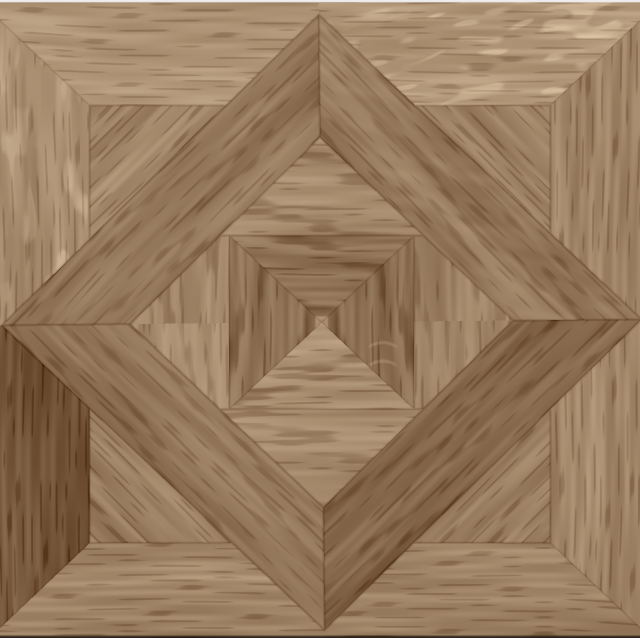
Give the GLSL for this texture, as a WebGL 1 fragment shader.

```glsl
precision highp float;
// Oak parquet panel: mitred frame, woven diamond band and a pyramid square of four triangles.
uniform vec2 u_resolution;

#define DARK_OAK vec3(0.475, 0.358, 0.247)
#define LIGHT_OAK vec3(0.745, 0.645, 0.525)
#define CENTRE vec2(0.5026, 0.4948)
#define TILT 0.0092
#define BAND_OUTER vec2(0.500, 0.4825)
#define BAND_INNER vec2(0.299, 0.290)
#define FRAME_CENTRE vec2(0.500, 0.492)
#define FRAME_HALF vec2(0.360, 0.343)
#define SQUARE_HALF vec2(0.1445, 0.136)
#define SEAM_WIDTH 0.0032
#define SEAM_DEPTH 0.33
#define GRAIN_STRENGTH 1.0

float hash(vec2 p) {
  return fract(sin(dot(p, vec2(127.1, 311.7))) * 43758.55);
}

float noise(vec2 p) {
  vec2 i = floor(p), f = fract(p);
  f = f * f * (3.0 - 2.0 * f);
  return mix(mix(hash(i), hash(i + vec2(1, 0)), f.x),
             mix(hash(i + vec2(0, 1)), hash(i + vec2(1, 1)), f.x), f.y);
}

// Chooses one of four values from two yes/no questions.
float pick(vec4 values, bool first, bool second) {
  vec2 pair = first ? values.xy : values.zw;
  return second ? pair.x : pair.y;
}

// Signed distance to a diamond with the given half diagonals.
float diamond(vec2 p, vec2 radii) {
  return (dot(abs(p), 1.0 / radii) - 1.0) / length(1.0 / radii);
}

// Wood streaks; g.x runs along the fibres, g.y across them.
float grain(vec2 g, float id) {
  g += id * vec2(3.7, 5.3);
  g.y += 0.012 * noise(g * vec2(4.0, 8.0));
  float broad = noise(g * vec2(2.0, 30.0)) - 0.5;
  float fine = noise(g * vec2(8.0, 130.0)) - 0.5;
  float pores = smoothstep(0.58, 0.9, noise(g * vec2(20.0, 210.0)));
  return 0.28 * broad + 0.32 * fine - 0.32 * pores + 0.04;
}

// Pale ray flecks scattered over figured boards.
float flecks(vec2 g) {
  g.y += 0.02 * noise(g * 14.0);
  return smoothstep(0.64, 0.85, noise(g * vec2(22.0, 85.0))) * noise(g * 9.0);
}

float woodTone(vec2 uv) {
  vec2 p = uv - CENTRE;
  vec2 q = p + TILT * vec2(p.y, -p.x);
  bool top = q.y > 0.0, left = q.x < 0.0;
  float quadrant = pick(vec4(1, 2, 3, 4), top, left);
  float outer = diamond(q, BAND_OUTER), inner = diamond(q, BAND_INNER);
  vec2 diagonal = vec2(1.0, top == left ? 1.0 : -1.0) * 0.7071;
  vec2 slanted = vec2(dot(q, diagonal), dot(q, vec2(-diagonal.y, diagonal.x)));
  float tone, seam, streaks, extra = 0.0;

  if (inner < 0.0) {
    vec2 box = abs(p) - SQUARE_HALF;
    float edge = max(box.x, box.y);
    if (edge < 0.0) {
      // Pyramid square: fibres follow concentric rings.
      vec2 s = abs(p) / SQUARE_HALF;
      bool upright = s.y > s.x;
      float ring = max(s.x, s.y) * 0.14;
      bool base = upright && !top;
      tone = pick(vec4(0.40, 0.62, 0.36, 0.35), upright, upright ? top : left);
      streaks = 1.25 * grain(vec2(upright ? p.x : p.y, ring), base ? 6.0 : 5.0);
      extra = 0.25 * exp(-ring * 70.0);
      if (!upright && !left) {
        for (int i = 0; i < 2; i++) {
          vec2 a = uv - vec2(0.598, 0.463 - 0.029 * float(i));
          float arc = abs(a.y + 14.0 * a.x * a.x);
          extra += 0.28 * (1.0 - smoothstep(0.001, 0.004, arc))
                 * (1.0 - smoothstep(0.015, 0.026, abs(a.x)));
        }
      }
      seam = min(-edge, abs(s.x - s.y) * 0.1 + 0.0008);
    } else {
      // Four triangles between square and band.
      bool upright = box.y > 0.0;
      tone = pick(vec4(0.69, 0.65, 0.62, 0.55), upright, upright ? top : left);
      streaks = grain(upright ? p : p.yx, 7.0 + quadrant * (upright ? 0.0 : 1.0));
      seam = upright ? box.y : min(abs(box.x), -box.y);
    }
    seam = min(seam, -inner);
  } else if (outer < 0.0) {
    // Diamond band in four mitred boards.
    tone = pick(vec4(0.30, 0.39, 0.31, 0.15), top, left);
    streaks = 0.9 * grain(slanted, 12.0 + quadrant);
    if (top && !left) extra = 0.16 * (noise(vec2(uv.x * 16.0, uv.y * 75.0 + uv.x * 12.0)) - 0.5);
    seam = min(min(inner, -outer), min(abs(q.x), abs(q.y)));
  } else {
    vec2 f = abs(uv - FRAME_CENTRE) - FRAME_HALF;
    float edge = max(f.x, f.y);
    if (edge < 0.0) {
      // Corner triangles.
      tone = pick(vec4(0.52, 0.52, 0.46, 0.39), top, left);
      streaks = grain(slanted, 20.0 + quadrant);
      seam = min(outer, -edge);
    } else {
      // Outer frame with mitred corners.
      float mitre = f.y - 0.95 * f.x;
      bool rail = mitre > 0.0;
      tone = rail ? pick(vec4(0.77, 0.84, 0.60, 0.52), top, left)
                  : pick(vec4(0.66, 0.60, -0.03, 0.57), top, left);
      streaks = grain(rail ? uv : uv.yx, 28.0 + quadrant * (rail ? 1.0 : 1.7));
      if (top && rail != left) extra = 0.45 * flecks(rail ? uv + vec2(0.0, -0.2 * uv.x) : uv.yx);
      seam = min(min(outer, edge), abs(mitre) * 0.72 + 0.0008);
    }
  }
  tone += GRAIN_STRENGTH * streaks + extra + 0.14 * (noise(uv * 5.0) - 0.5);
  return tone - SEAM_DEPTH * (1.0 - smoothstep(0.0, SEAM_WIDTH, seam));
}

void main() {
  // Four samples per pixel smooth joints and fibres.
  float tone = 0.0;
  for (int i = 0; i < 4; i++) {
    vec2 offset = vec2(mod(float(i), 2.0), floor(float(i) / 2.0)) * 0.5 - 0.25;
    tone += 0.25 * woodTone((gl_FragCoord.xy + offset) / u_resolution);
  }
  vec3 colour = mix(DARK_OAK, LIGHT_OAK, tone);
  // Bright upper rim and dark lower rim.
  float v = gl_FragCoord.y / u_resolution.y;
  colour = mix(colour, vec3(0.93), smoothstep(0.995, 0.998, v));
  colour *= mix(0.3, 1.0, smoothstep(0.001, 0.006, v));
  gl_FragColor = vec4(colour, 1.0);
}
```
